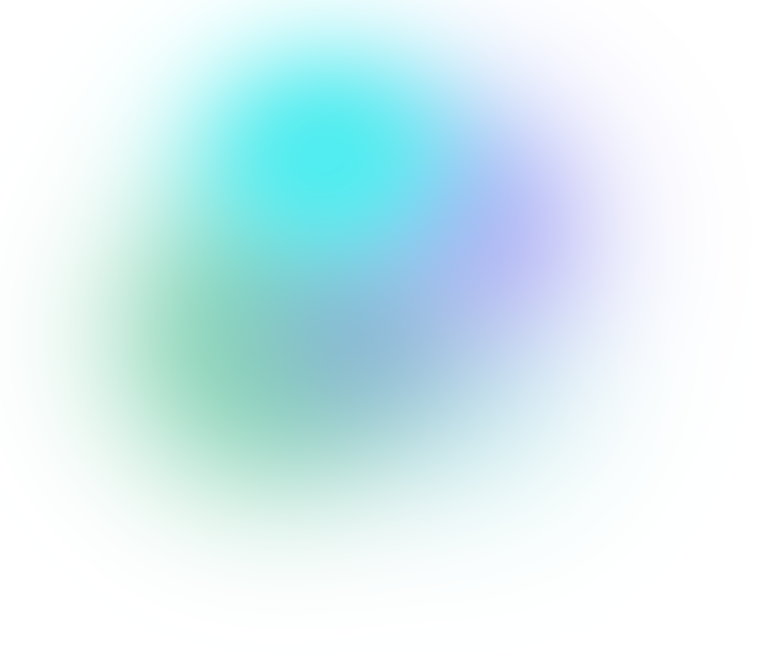
A Shadertoy shader for this background:

```glsl
// Soft overlapping glows of green, aqua, violet and cyan on a white ground.

const vec3 WHITE  = vec3(1.0);
const vec3 AQUA   = vec3(0.62, 0.88, 0.88);
const vec3 GREEN  = vec3(0.53, 0.835, 0.70);
const vec3 VIOLET = vec3(0.74, 0.72, 0.97);
const vec3 SLATE  = vec3(0.50, 0.66, 0.84);
const vec3 CYAN   = vec3(0.30, 0.93, 0.94);

// Elliptical falloff: 1 at the centre; a higher power gives a flatter core.
float glow(vec2 p, vec2 centre, vec2 radius, float power) {
    float d = length((p - centre) / radius);
    return exp(-pow(max(d, 1e-4), power));
}

// Lays a tinted glow over the colour beneath it.
vec3 layer(vec3 base, vec3 tint, float opacity, float coverage) {
    return mix(base, tint, opacity * coverage);
}

void mainImage(out vec4 fragColor, in vec2 fragCoord) {
    // Canvas units: height is 1, origin at the lower left.
    vec2 p = fragCoord / iResolution.y;

    // Broad glows, from back to front
    vec3 color = WHITE;
    color = layer(color, AQUA,   0.40, glow(p, vec2(0.706, 0.429), vec2(0.195), 2.0));
    color = layer(color, GREEN,  0.95, glow(p, vec2(0.405, 0.497), vec2(0.248), 2.6));
    color = layer(color, VIOLET, 1.00, glow(p, vec2(0.706, 0.662), vec2(0.203), 2.2));

    // Muted blue where the glows meet
    color = layer(color, SLATE,  0.58, glow(p, vec2(0.541, 0.505), vec2(0.173), 2.0));

    // Bright upper highlight
    color = layer(color, CYAN,   0.97, glow(p, vec2(0.488, 0.767), vec2(0.203, 0.173), 2.3));

    fragColor = vec4(color, 1.0);
}
```
